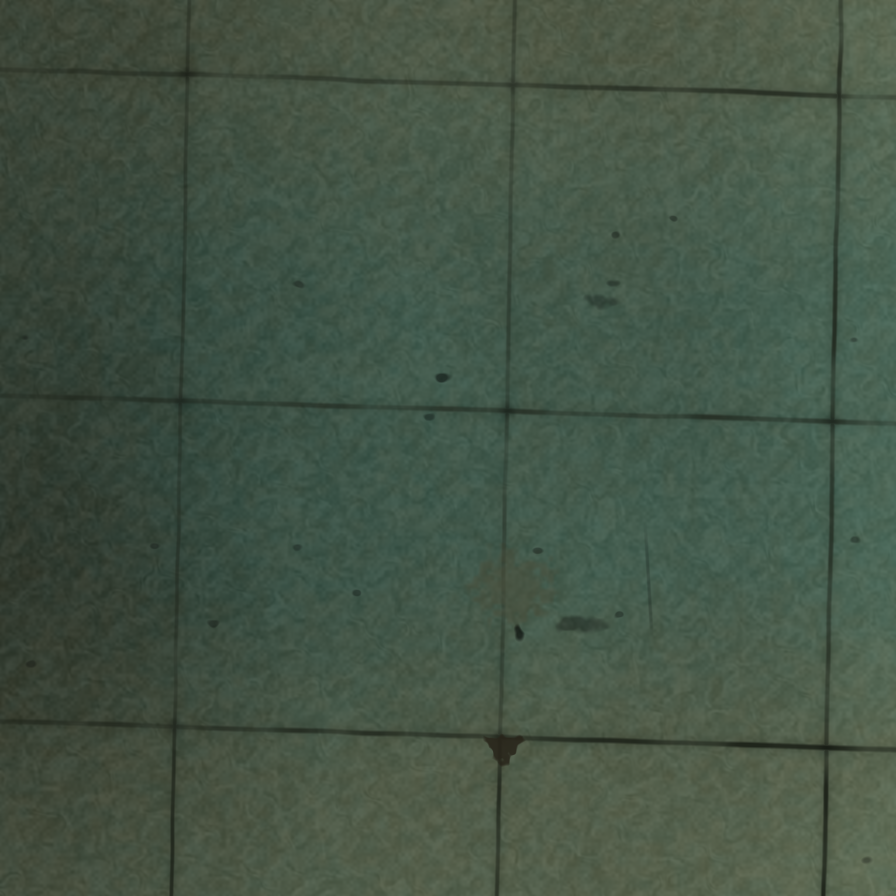
Give the GLSL for this texture, as a WebGL 1 fragment shader.

```glsl
precision highp float;
// Worn grey-green square tiles with thin dark joints, uneven grime, grain and small chips.
uniform vec2 u_resolution;

float hash(vec2 p) {
  vec3 q = fract(p.xyx * 0.1031);
  q += dot(q, q.yzx + 33.33);
  return fract((q.x + q.y) * q.z);
}

float noise(vec2 p) {
  vec2 i = floor(p), f = fract(p);
  f = f * f * (3.0 - 2.0 * f);
  return mix(mix(hash(i), hash(i + vec2(1, 0)), f.x),
             mix(hash(i + vec2(0, 1)), hash(i + vec2(1, 1)), f.x), f.y);
}

float fbm(vec2 p) {
  float sum = 0.0, amp = 0.5;
  for (int i = 0; i < 4; i++) {
    sum += amp * noise(p);
    p = mat2(1.6, 1.2, -1.2, 1.6) * p + 17.3;
    amp *= 0.5;
  }
  return sum / 0.9375;
}

// Soft elliptical mark with a ragged outline
float smudge(vec2 p, vec2 center, vec2 radius) {
  float d = length((p - center) / radius) + (noise(p * 130.0) - 0.5) * 0.9;
  return 1.0 - smoothstep(0.5, 1.2, d);
}

// Joint profile: a narrow core inside a faint dirty fringe
float joint(float d, float width) {
  float core = 1.0 - smoothstep(width * 0.3, width * 1.5, abs(d));
  float fringe = exp(-d * d / (width * width * 9.0));
  return core * 0.82 + fringe * 0.18;
}

void main() {
  vec2 uv = gl_FragCoord.xy / u_resolution;

  // Slightly skewed grid; cell is the index of the nearest joints
  vec2 wobble = 0.0022 * (vec2(noise(uv.yx * vec2(22, 3)), noise(uv * vec2(22, 3) + 40.0)) - 0.5);
  vec2 grid = (uv + vec2(-0.0195 * uv.y, 0.032 * uv.x) - vec2(0.1914, 0.1953) + wobble) / 0.364;
  vec2 cell = floor(grid + 0.5);
  vec2 dist = (grid - cell) * 0.364;

  // Broad tint: olive at top and bottom, teal through the middle
  float cloud = fbm(uv * 3.2 + 4.0);
  float teal = smoothstep(0.1, 0.42, uv.y) * (1.0 - smoothstep(0.62, 1.0, uv.y));
  teal *= 0.45 + 0.55 * smoothstep(0.02, 0.28, uv.x);
  teal = clamp(teal + (cloud - 0.5) * 0.7, 0.0, 1.0);
  vec3 color = mix(vec3(0.295, 0.335, 0.265), vec3(0.245, 0.335, 0.285), teal);

  // Light rises to the right, with a dim left side and mild tile differences
  float light = mix(0.79, 1.08, smoothstep(-0.1, 0.65, uv.x)) + 0.13 * smoothstep(0.75, 1.05, uv.x);
  light += 0.07 * (1.0 - smoothstep(0.0, 0.3, uv.y)) + 0.17 * (cloud - 0.5);
  light -= 0.09 * exp(-dot(uv - vec2(0.08, 0.45), (uv - vec2(0.08, 0.45)) * vec2(20, 12)));
  light += 0.035 * (hash(floor(grid) + 9.0) - 0.5);
  color *= light;

  // Matted surface grain with a little colour speckle
  float grain = noise(uv * 125.0 + 3.0 * noise(uv * 60.0)) - 0.5;
  float fine = noise(uv * 260.0 + 70.0) - 0.5;
  color += 0.052 * grain + 0.035 * fine;
  color += vec3(0.018, -0.004, -0.014) * (noise(uv * 75.0 + 31.0) - 0.5);

  // Joints darken toward the right and bottom, and wear along their length
  float wearV = 0.55 + 0.6 * noise(vec2(uv.y * 26.0, cell.x * 7.0 + 2.0));
  float wearH = 0.5 + 0.7 * noise(vec2(uv.x * 24.0, cell.y * 7.0 + 50.0));
  float strengthV = 0.42 + 0.3 * smoothstep(0.55, 0.95, uv.x) + 0.3 * (1.0 - smoothstep(0.1, 0.25, uv.y));
  float strengthH = 0.45 + 0.2 * uv.x + 0.22 * (1.0 - smoothstep(0.2, 0.4, uv.y));
  strengthH *= 1.0 - 0.45 * smoothstep(0.93, 0.97, uv.x);
  float vertical = joint(dist.x, 0.0021 + 0.0006 * uv.x) * strengthV * wearV;
  float horizontal = joint(dist.y, 0.0024 + 0.0006 * wearH) * strengthH * wearH;
  color = mix(color, vec3(0.105, 0.125, 0.09), clamp(max(vertical, horizontal), 0.0, 0.92));

  // Dirt gathered where joints cross
  float crossing = exp(-dot(dist, dist) / 0.00006);
  color *= 1.0 - 0.25 * crossing;

  // Brown stain, faint scuffs and an upright scratch
  color = mix(color, vec3(0.29, 0.29, 0.21), 0.45 * smudge(uv, vec2(0.573, 0.345), vec2(0.045, 0.04)));
  color *= 1.0 - 0.3 * smudge(uv, vec2(0.647, 0.303), vec2(0.028, 0.01));
  color *= 1.0 - 0.25 * smudge(uv, vec2(0.67, 0.664), vec2(0.022, 0.008));
  float scratch = 1.0 - smoothstep(0.0005, 0.003, abs(uv.x - 0.745 + 0.06 * uv.y));
  scratch *= smoothstep(0.28, 0.32, uv.y) * (1.0 - smoothstep(0.37, 0.43, uv.y));
  color *= 1.0 - 0.2 * scratch;

  // Sparse dark pits, at most one per scatter square
  vec2 square = floor(uv * 14.0);
  vec2 pit = (square + 0.25 + 0.5 * vec2(hash(square + 5.0), hash(square + 23.0))) / 14.0;
  color *= 1.0 - 0.3 * step(0.92, hash(square + 61.0)) * smudge(uv, pit, vec2(0.006, 0.004));
  color *= 1.0 - 0.6 * smudge(uv, vec2(0.579, 0.292), vec2(0.006, 0.009));
  color *= 1.0 - 0.45 * smudge(uv, vec2(0.494, 0.579), vec2(0.011, 0.006));

  // Broken corner: a ragged wedge narrowing downward from the joint
  vec2 chip = uv - vec2(0.562, 0.177);
  float ragged = (noise(uv * 150.0) - 0.5) * 0.012;
  float wedge = max(abs(chip.x) - 0.02 - chip.y * 0.55, max(chip.y, -chip.y - 0.027)) + ragged;
  color = mix(color, vec3(0.15, 0.135, 0.095), 0.85 * (1.0 - smoothstep(-0.003, 0.002, wedge)));

  gl_FragColor = vec4(color, 1.0);
}
```
